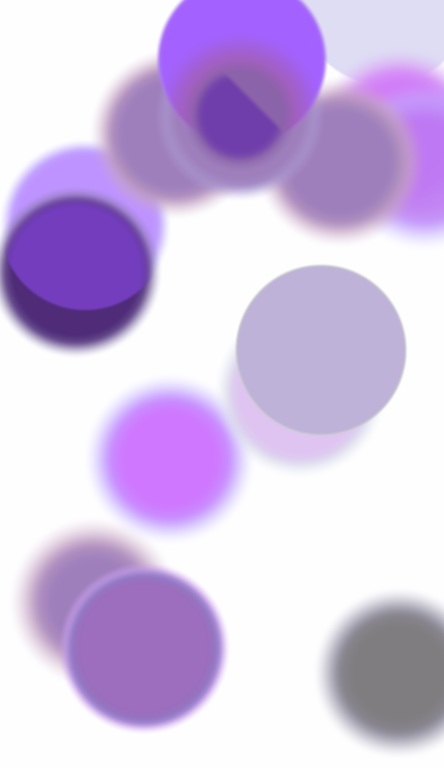
This background is drawn by a Shadertoy shader. Its source:

```glsl
// Soft overlapping discs in violet, mauve and grey on a near-white ground.
// Each disc has a solid core, a tinted rim and a feathered edge; where discs
// cross, the overlap is tinted by the product of their coverages.

const float RADIUS = 0.1135;  // shared disc radius, in canvas heights

const vec3 PAPER  = vec3(0.995, 0.995, 1.0);
const vec3 MAUVE  = vec3(0.62, 0.495, 0.735);
const vec3 DUSK   = vec3(0.79, 0.66, 0.77);
const vec3 VIOLET = vec3(0.64, 0.38, 1.0);
const vec3 ORCHID = vec3(0.81, 0.47, 1.0);
const vec3 LILAC  = vec3(0.76, 0.68, 1.0);
const vec3 INDIGO = vec3(0.45, 0.24, 0.74);
const vec3 PLUM   = vec3(0.31, 0.17, 0.47);
const vec3 SLATE  = vec3(0.58, 0.57, 0.65);

// 0 within the core, rising to 1 at the outer radius.
float feather(vec2 p, vec2 centre, float core, float radius) {
    return clamp((distance(p, centre) - core) / (radius - core), 0.0, 1.0);
}

// Smooth coverage of a disc: 1 inside the core, 0 beyond the radius.
float coverage(vec2 p, vec2 centre, float core, float radius) {
    return 1.0 - smoothstep(0.0, 1.0, feather(p, centre, core, radius));
}

// Lays a disc over the base, shifting from core to rim colour as it fades.
vec3 disc(vec3 base, vec2 p, vec2 centre, float core,
          vec3 inner, vec3 rim, float opacity) {
    float t = feather(p, centre, core, RADIUS);
    vec3 tint = mix(inner, rim, smoothstep(0.0, 0.8, t));
    return mix(base, tint, opacity * (1.0 - smoothstep(0.3, 1.0, t)));
}

// Upper right: pale lavender, pink and violet behind a mauve disc.
vec3 upperRight(vec3 col, vec2 p) {
    vec3 haze = vec3(0.87, 0.865, 0.955);
    col = disc(col, p, vec2(0.501, 1.0), 0.106, haze, haze, 1.0);
    col = disc(col, p, vec2(0.521, 0.827), 0.06,
               vec3(0.82, 0.49, 0.97), vec3(0.86, 0.68, 0.96), 1.0);
    col = disc(col, p, vec2(0.553, 0.785), 0.052,
               vec3(0.74, 0.47, 0.95), LILAC, 0.9);
    return disc(col, p, vec2(0.443, 0.789), 0.06, MAUVE, DUSK, 1.0);
}

// Top: mauve discs under a bright violet one, with a dark shared centre.
vec3 topCluster(vec3 col, vec2 p) {
    vec2 hub = vec2(0.3125, 0.85);
    vec2 crown = vec2(0.315, 0.922);
    col = disc(col, p, vec2(0.228, 0.8255), 0.064, MAUVE, DUSK, 1.0);
    col = disc(col, p, hub, 0.078, MAUVE, vec3(0.67, 0.60, 0.82), 1.0);
    col = disc(col, p, crown, 0.102, VIOLET, vec3(0.68, 0.50, 0.95), 1.0);

    float overlap = coverage(p, crown, 0.106, RADIUS)
                  * coverage(p, hub, 0.066, RADIUS);
    col = mix(col, vec3(0.63, 0.375, 0.74), overlap);

    // The centre is split along a soft diagonal.
    float split = smoothstep(-0.004, 0.008, p.x + p.y - 1.195);
    vec3 heart = mix(vec3(0.44, 0.245, 0.67), vec3(0.54, 0.39, 0.665), split);
    heart = mix(vec3(0.54, 0.385, 0.66), heart, coverage(p, hub, 0.045, 0.066));
    return mix(col, heart, coverage(p, hub, 0.052, 0.076));
}

// Left: a dark disc whose crossing with the light one glows indigo.
vec3 leftPair(vec3 col, vec2 p) {
    vec2 light = vec2(0.111, 0.707);
    vec2 dark = vec2(0.099, 0.646);
    col = disc(col, p, light, 0.084, vec3(0.745, 0.575, 1.0), LILAC, 1.0);
    col = disc(col, p, dark, 0.08, PLUM, vec3(0.53, 0.47, 0.66), 1.0);
    float lens = coverage(p, light, 0.108, RADIUS)
               * coverage(p, dark, 0.082, 0.103);
    return mix(col, INDIGO, lens);
}

// Middle: a glowing orchid disc beside two pale lavender ones.
vec3 middleTrio(vec3 col, vec2 p) {
    col = disc(col, p, vec2(0.221, 0.402), 0.056, ORCHID, LILAC, 1.0);
    col = disc(col, p, vec2(0.391, 0.4896), 0.074,
               vec3(0.86, 0.74, 0.94), vec3(0.84, 0.86, 0.91), 0.9);
    return disc(col, p, vec2(0.418, 0.544), 0.107,
                vec3(0.745, 0.70, 0.85), vec3(0.80, 0.81, 0.80), 1.0);
}

// Bottom: a dusky pair on the left and a grey disc on the right.
vec3 bottomTrio(vec3 col, vec2 p) {
    col = disc(col, p, vec2(0.1224, 0.216), 0.048, MAUVE, DUSK, 1.0);
    vec2 front = vec2(0.1875, 0.156);
    col = disc(col, p, front, 0.09, vec3(0.56, 0.48, 0.77),
               vec3(0.80, 0.63, 0.92), 1.0);
    col = mix(col, vec3(0.61, 0.43, 0.74), coverage(p, front, 0.082, 0.1));
    return disc(col, p, vec2(0.5195, 0.1237), 0.055,
                vec3(0.50, 0.49, 0.50), SLATE, 1.0);
}

void mainImage(out vec4 fragColor, in vec2 fragCoord) {
    vec2 p = fragCoord / iResolution.y;
    vec3 col = upperRight(PAPER, p);
    col = leftPair(col, p);
    col = topCluster(col, p);
    col = middleTrio(col, p);
    col = bottomTrio(col, p);
    fragColor = vec4(col, 1.0);
}
```
